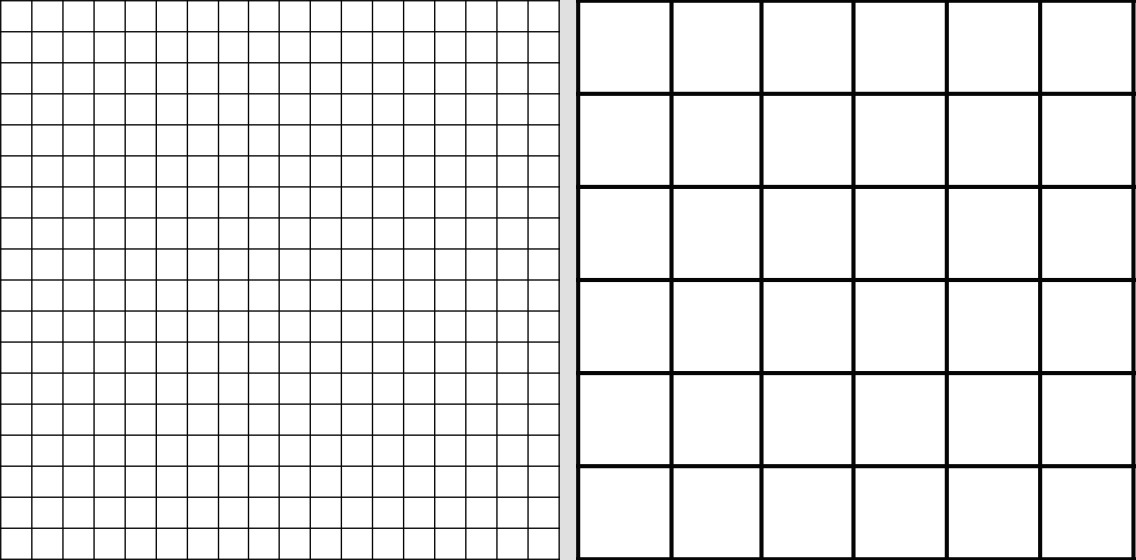
Left: the whole. Right: its middle third, enlarged.
Reproduce this pattern procedurally as a WebGL 2 fragment shader.

```glsl
#version 300 es
precision highp float;

uniform vec2 u_resolution;
out vec4 outColor;

const vec3 PAPER = vec3(1.0);
const vec3 INK = vec3(0.02);
const float CELLS = 18.0;
const float MARGIN = 0.0013;
const float LINE_WIDTH = 0.00245;

// Distance to the nearest of the evenly spaced lines
float lineDistance(float position, float start, float pitch) {
    float cell = (position - start) / pitch;
    return abs(cell - round(cell)) * pitch;
}

// Share of a pixel covered by a line
float lineCoverage(float dist, float width, float pixel) {
    return clamp((0.5 * width - dist) / pixel + 0.5, 0.0, 1.0);
}

// Two columns left of the centre are slightly narrow;
// the jumps fall inside cells, away from the lines
float squeezeColumns(float x, float first, float second) {
    return x + first * step(0.417, x) + second * step(0.471, x);
}

void main() {
    vec2 uv = gl_FragCoord.xy / u_resolution;
    vec2 pixel = 1.0 / u_resolution;

    // Vertical rules
    float x = squeezeColumns(uv.x, 0.0020, 0.0008);
    float columnDist = lineDistance(x, MARGIN, 1.0 / CELLS);
    float columns = lineCoverage(columnDist, LINE_WIDTH, pixel.x);

    // Horizontal rules
    float rowPitch = (1.0 - 2.0 * MARGIN) / CELLS;
    float rowDist = lineDistance(uv.y, MARGIN, rowPitch);
    float rows = lineCoverage(rowDist, LINE_WIDTH, pixel.y);

    // Union of both sets of rules
    float ink = 1.0 - (1.0 - columns) * (1.0 - rows);
    outColor = vec4(mix(PAPER, INK, ink), 1.0);
}
```
